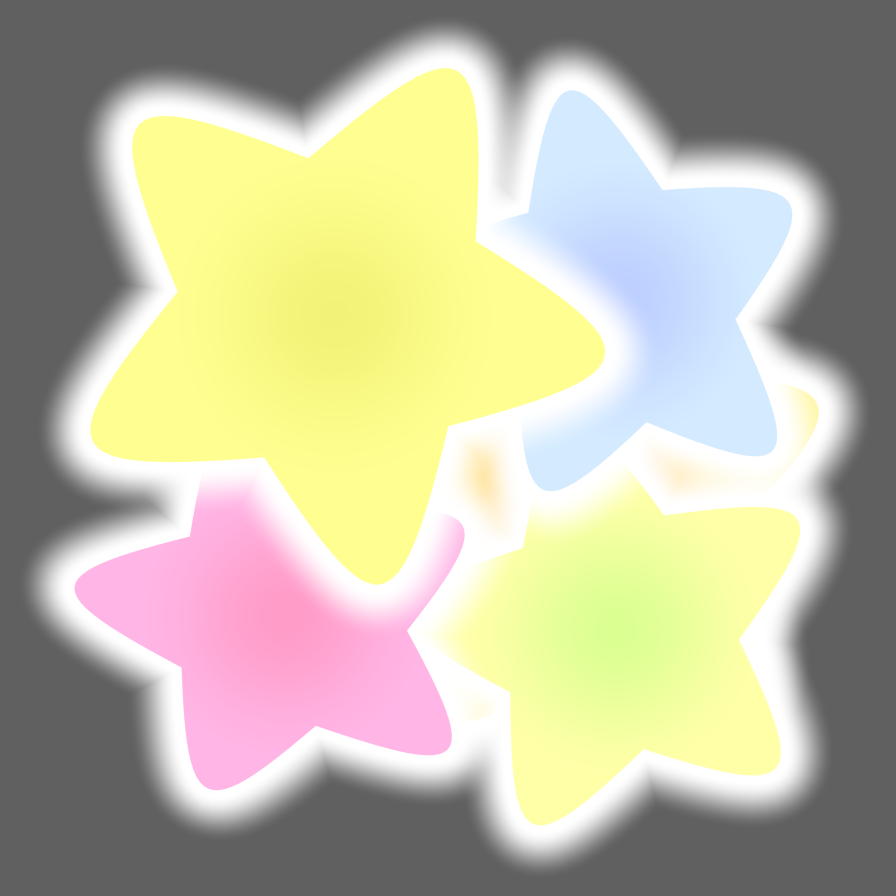
Reproduce this background procedurally as a WebGL 2 fragment shader.

```glsl
#version 300 es
precision highp float;
// Five soft pastel stars with white halos, overlapping on plain grey.
// Each star is one curved half-arm folded five times; its distance
// gives both the smooth edge and the halo, painted from back to front.

#define ARMS 5.0
#define NOTCH vec2(0.471, 0.342)
#define TAPER 0.16
#define CURVE_STEPS 12
#define HALO_START 0.007
#define HALO_END 0.061
#define GREY vec3(0.376)

uniform vec2 u_resolution;
out vec4 fragColor;

const float TAU = 6.2831853;

float segmentDistance(vec2 p, vec2 a, vec2 b) {
    vec2 ab = b - a;
    return length(p - a - ab * clamp(dot(p - a, ab) / dot(ab, ab), 0.0, 1.0));
}

// Point on the half-arm outline: s = 0 at the round tip, 1 at the notch
vec2 armPoint(float s) {
    float along = 1.0 - s * s;
    return vec2(mix(NOTCH.x, 1.0, along), NOTCH.y * s * (1.0 - TAPER * along));
}

// Signed distance to a star of unit radius with an arm along +x
float starDistance(vec2 p) {
    float sector = TAU / ARMS;
    float angle = abs(mod(atan(p.y, p.x) + 0.5 * sector, sector) - 0.5 * sector);
    vec2 q = length(p) * vec2(cos(angle), sin(angle));

    float d = 1e3;
    vec2 from = armPoint(0.0);
    for (int i = 1; i <= CURVE_STEPS; i++) {
        vec2 to = armPoint(float(i) / float(CURVE_STEPS));
        d = min(d, segmentDistance(q, from, to));
        from = to;
    }
    float s = sqrt(max(0.0, (1.0 - q.x) / (1.0 - NOTCH.x)));
    return q.y < armPoint(s).y ? -d : d;
}

// Lays a halo, then a radially shaded star, over the colour so far.
// skew holds a slight stretch as amount * (cos, sin) of twice its axis angle.
void paintStar(inout vec3 color, vec2 uv, vec2 center, float radius, float degrees_,
               vec2 skew, vec3 core, vec3 rim, float reach) {
    vec2 p = (uv - center) / radius;
    float shade = smoothstep(0.0, reach, length(p));
    p -= mat2(skew.x, skew.y, skew.y, -skew.x) * p;
    float turn = radians(degrees_);
    p = mat2(cos(turn), -sin(turn), sin(turn), cos(turn)) * p;

    float d = starDistance(p) * radius;
    float pixel = 0.75 / min(u_resolution.x, u_resolution.y);
    color = mix(color, vec3(1.0), 1.0 - smoothstep(HALO_START, HALO_END, d));
    color = mix(color, mix(core, rim, shade), 1.0 - smoothstep(-pixel, pixel, d));
}

void main() {
    vec2 uv = (gl_FragCoord.xy - 0.5 * u_resolution)
            / min(u_resolution.x, u_resolution.y) + 0.5;
    vec3 color = GREY;

    // Cream star at the back
    paintStar(color, uv, vec2(0.651, 0.440), 0.283, 22.7, vec2(0.0),
              vec3(1.0, 0.83, 0.61), vec3(1.0, 0.965, 0.64), 0.85);
    // Green star
    paintStar(color, uv, vec2(0.6875, 0.298), 0.2365, -41.0, vec2(0.0),
              vec3(0.86, 1.0, 0.57), vec3(1.0, 1.0, 0.66), 0.75);
    // Blue star
    paintStar(color, uv, vec2(0.690, 0.665), 0.2305, -42.6, vec2(-0.025, -0.043),
              vec3(0.74, 0.81, 1.0), vec3(0.83, 0.92, 1.0), 0.75);
    // Pink star
    paintStar(color, uv, vec2(0.3177, 0.3138), 0.2245, -41.6, vec2(0.042, -0.042),
              vec3(1.0, 0.61, 0.78), vec3(1.0, 0.71, 0.90), 0.75);
    // Large yellow star in front
    paintStar(color, uv, vec2(0.3737, 0.6484), 0.3047, -8.4, vec2(0.0),
              vec3(0.95, 0.95, 0.47), vec3(1.0, 1.0, 0.57), 0.65);

    fragColor = vec4(color, 1.0);
}
```
